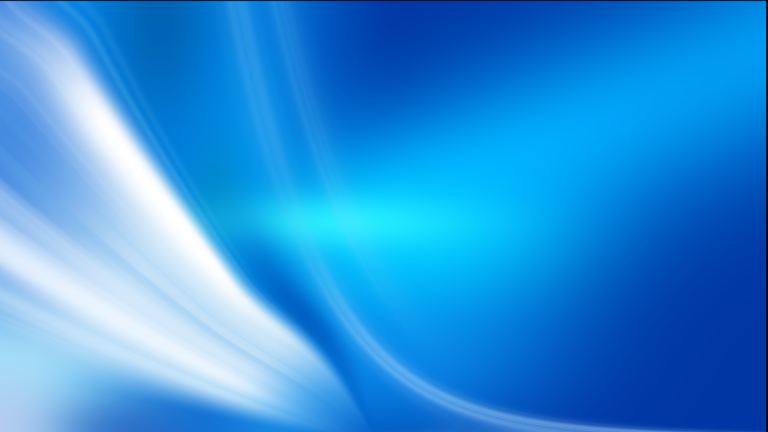
Write a Shadertoy shader that draws this background.

```glsl
// Abstract blue light: a white fan of silk streaks sweeps down from the left,
// pale ribbons curve beside it, and a cyan glow feeds a diagonal beam.
// The fan uses bent polar coordinates; the ribbons follow exponential curves.

float hash(float n) {
    n = fract(n * 0.1031);
    n *= n + 33.33;
    return fract(n * (n + n));
}

float noise(float x) {
    float i = floor(x), f = fract(x);
    return mix(hash(i), hash(i + 1.0), f * f * (3.0 - 2.0 * f));
}

// Layered streak pattern across a flow coordinate
float streaks(float x) {
    float sum = 0.0, weight = 0.5;
    for (int i = 0; i < 4; i++) {
        sum += weight * noise(x + 17.0 * float(i));
        x *= 2.1;
        weight *= 0.5;
    }
    return sum;
}

float bell(float x, float width) {
    x /= width;
    return exp(-x * x);
}

float spot(vec2 p, vec2 center, vec2 size) {
    vec2 d = (p - center) / size;
    return exp(-dot(d, d));
}

vec3 backdrop(vec2 p) {
    vec3 col = mix(vec3(0.0, 0.21, 0.64), vec3(0.0, 0.50, 0.88), smoothstep(0.95, 0.52, p.x));

    // Diagonal beam, wider on its lower side near the center
    vec2 d = p - vec2(0.81, 0.468);
    float across = dot(d, vec2(-0.395, 0.919));
    float along = dot(d, vec2(0.919, 0.395));
    float width = across > 0.0 ? 0.22 : mix(0.38, 0.25, smoothstep(0.0, 0.8, along));
    float beam = bell(across, width) * smoothstep(-0.5, 0.1, along);
    col = mix(col, vec3(0.0, 0.68, 1.0), beam * mix(1.0, 0.84, smoothstep(0.3, 1.0, along)));

    // Shadows at the upper left and the low blue haze
    col = mix(col, vec3(0.0, 0.35, 0.64), 0.75 * spot(p, vec2(0.37, 0.96), vec2(0.12, 0.22)));
    col = mix(col, vec3(0.0, 0.61, 0.94), 0.5 * spot(p, vec2(0.59, 0.70), vec2(0.1, 0.2)));
    col = mix(col, vec3(0.0, 0.52, 0.74), 0.65 * spot(p, vec2(0.50, 0.53), vec2(0.07, 0.15)));
    col = mix(col, vec3(0.04, 0.55, 0.94), 0.75 * spot(p, vec2(0.92, 0.18), vec2(0.34, 0.18)));

    // Cyan core
    col = mix(col, vec3(0.0, 0.80, 1.0), 0.85 * spot(p, vec2(0.96, 0.45), vec2(0.33, 0.17)));
    return mix(col, vec3(0.18, 0.96, 1.0), 0.85 * spot(p, vec2(0.79, 0.485), vec2(0.28, 0.062)));
}

// Signed distance to the curve x = start - bend * log(y)
float curveDistance(vec2 p, float start, float bend) {
    float y = p.y + 0.015;
    float slope = bend / y;
    return (p.x - start + bend * log(y)) / sqrt(1.0 + slope * slope);
}

vec3 addRibbons(vec3 col, vec2 p) {
    // Main ribbon brightens as it turns along the bottom
    float s = curveDistance(p, 0.55, 0.2) / mix(0.026, 0.042, smoothstep(0.05, 0.7, p.y));
    float body = bell(s, 0.9) * (0.55 + 0.8 * streaks(s * 2.5 + 8.0));
    float strength = mix(0.6, 0.26, smoothstep(0.12, 0.5, p.y)) * (1.0 - 0.4 * bell(p.y - 0.5, 0.12));
    col = mix(col, vec3(0.60, 0.80, 0.97), clamp(body * strength, 0.0, 1.0));

    // Second, fainter strand spreads to the right
    float t = curveDistance(p, 0.655, 0.23) / 0.035;
    body = (bell(t, 1.0) + 0.6 * bell(t + 0.6, 0.25)) * (0.4 + streaks(t * 2.0 + 31.0));
    return mix(col, vec3(0.55, 0.82, 1.0), 0.2 * body * smoothstep(0.12, 0.5, p.y));
}

vec3 addFan(vec3 col, vec2 p) {
    vec2 v = p - vec2(0.88, -0.03);
    float r = length(v);
    float a = atan(v.y, -v.x);
    a += -0.1 * (r - 0.5) + 0.04 * smoothstep(1.15, 1.35, r)
       - 0.2 * smoothstep(0.5, 0.1, r) * smoothstep(0.4, 0.9, a);
    float grain = streaks(a * 17.0);

    // Dark valley and faint glossy lines outside the upper edge
    col = mix(col, vec3(0.0, 0.33, 0.73), 0.8 * bell(a - 0.99, 0.12) * bell(r - 0.36, 0.22));
    float gloss = bell(a - 0.894, 0.009) + 0.5 * bell(a - 0.92, 0.01);
    col = mix(col, vec3(0.42, 0.76, 0.97), 0.3 * gloss * smoothstep(0.2, 0.8, r));

    // Silk: pale near the focus, blue towards the left border
    vec3 silk = mix(vec3(0.76, 0.88, 0.97), vec3(0.26, 0.54, 0.88), smoothstep(0.66, 1.14, r));
    silk = mix(silk, vec3(0.92, 0.96, 1.0), 0.45 * smoothstep(0.4, 0.85, grain));
    silk = mix(silk, vec3(0.42, 0.70, 0.93), 0.25 * smoothstep(0.45, 0.15, grain));
    silk = mix(silk, vec3(0.94, 0.97, 1.0), 0.85 * bell(a - 0.435, 0.06));
    silk = mix(silk, vec3(0.86, 0.95, 1.0), 0.5 * bell(a - 0.33, 0.025));
    float crest = bell(a - 0.815, a > 0.815 ? 0.05 : 0.085);
    silk = mix(silk, vec3(1.0), crest * smoothstep(1.42, 0.95, r) * smoothstep(0.2, 0.6, r));

    // Lower pool: light cyan at the left, blue inside, lavender corner
    vec3 pool = mix(vec3(0.62, 0.88, 0.98), vec3(0.05, 0.47, 0.86), smoothstep(0.05, 0.5, p.x));
    pool = mix(pool, vec3(0.12, 0.36, 0.73), 0.7 * spot(p, vec2(0.28, 0.0), vec2(0.22, 0.08)));
    pool = mix(pool, vec3(0.74, 0.80, 0.94), 0.8 * spot(p, vec2(0.0), vec2(0.14, 0.15)));
    vec3 fan = mix(pool, silk, smoothstep(0.17, 0.35, a));

    // Soft edge that widens and turns blue towards the focus
    fan = mix(fan, vec3(0.25, 0.68, 0.96), 0.6 * spot(p, vec2(0.74, 0.04), vec2(0.16, 0.09)));
    float soft = 0.035 + 0.05 * smoothstep(0.7, 0.2, r);
    float cover = smoothstep(0.868 + soft, 0.868 - soft, a) * smoothstep(0.0, 0.36, r);
    return mix(col, fan, cover);
}

void mainImage(out vec4 fragColor, in vec2 fragCoord) {
    vec2 p = fragCoord / iResolution.y;
    p.x *= 1.7778 * iResolution.y / iResolution.x;

    vec3 col = addFan(addRibbons(backdrop(p), p), p);

    // Thin dark frame along the top and right
    col *= 1.0 - 0.8 * smoothstep(0.996, 0.999, p.y);
    col *= 1.0 - 0.9 * smoothstep(1.772, 1.775, p.x);
    fragColor = vec4(clamp(col, 0.0, 1.0), 1.0);
}
```
